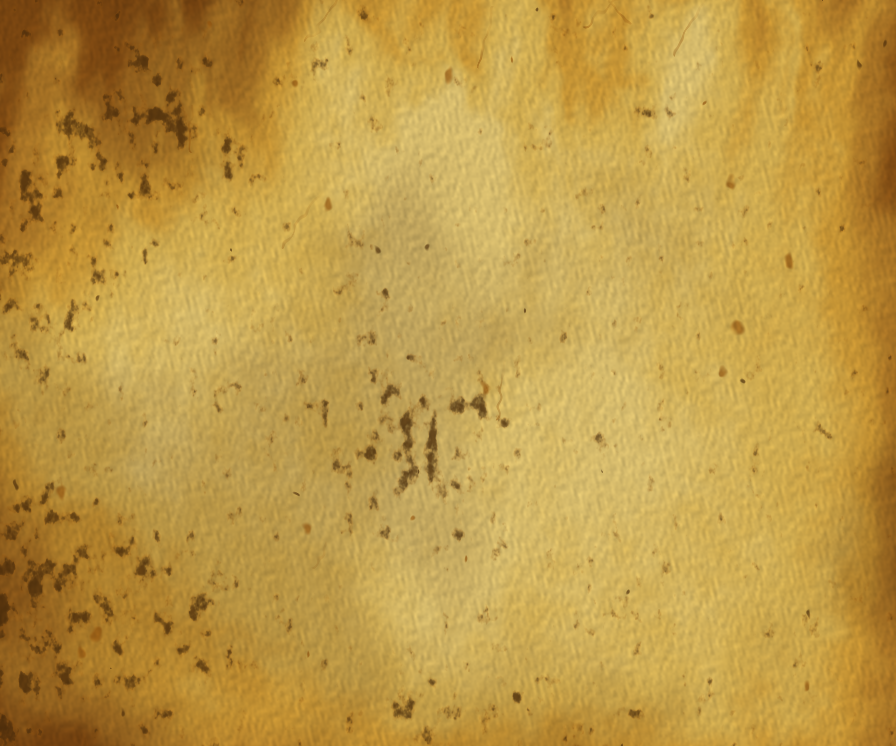
This texture is drawn by a WebGL 1 fragment shader. Its source:

```glsl
precision highp float;
// Aged yellow parchment with browned edges, grime, drips, scratches and fine fibre grain.
uniform vec2 u_resolution;

const vec3 PALE = vec3(0.84, 0.735, 0.425);
const vec3 STRAW = vec3(0.81, 0.67, 0.31);
const vec3 AMBER = vec3(0.77, 0.575, 0.20);
const vec3 BROWN = vec3(0.655, 0.45, 0.145);
const vec3 UMBER = vec3(0.50, 0.29, 0.07);
const vec3 GRIME = vec3(0.29, 0.17, 0.04);
const vec3 RUST = vec3(0.55, 0.31, 0.05);

float hash(vec2 cell) {
  vec3 h = fract(vec3(cell.xyx) * 0.1031);
  h += dot(h, h.yzx + 33.33);
  return fract((h.x + h.y) * h.z);
}

vec2 hash2(vec2 cell) {
  return vec2(hash(cell), hash(cell + 57.3));
}

float noise(vec2 p) {
  vec2 i = floor(p);
  vec2 f = fract(p);
  f = f * f * (3.0 - 2.0 * f);
  float low = mix(hash(i), hash(i + vec2(1.0, 0.0)), f.x);
  float high = mix(hash(i + vec2(0.0, 1.0)), hash(i + 1.0), f.x);
  return mix(low, high, f.y);
}

float layered(vec2 p) {
  float sum = 0.0;
  float weight = 0.533;
  for (int i = 0; i < 4; i++) {
    sum += weight * noise(p);
    p = mat2(1.6, 1.2, -1.2, 1.6) * p + 17.0;
    weight *= 0.5;
  }
  return sum;
}

float blob(vec2 uv, vec2 centre, vec2 radius) {
  vec2 d = (uv - centre) / radius;
  return exp(-dot(d, d));
}

// Sparse cellular spots; only some cells hold one.
float spots(vec2 p, float share) {
  vec2 cell = floor(p);
  float cover = 0.0;
  for (int y = -1; y <= 1; y++) {
    for (int x = -1; x <= 1; x++) {
      vec2 c = cell + vec2(float(x), float(y));
      float radius = mix(0.03, 0.10, hash(c + 9.1));
      float d = length((p - c - hash2(c)) * vec2(1.2, 0.8));
      float present = step(hash(c + 23.7), share);
      cover = max(cover, present * (1.0 - smoothstep(radius * 0.3, radius, d)));
    }
  }
  return cover;
}

float scratch(vec2 p, vec2 start, vec2 along, float width) {
  float t = clamp(dot(p - start, along) / dot(along, along), 0.0, 1.0);
  float d = length(p - start - along * t);
  return (1.0 - smoothstep(width * 0.3, width, d)) * (1.0 - 0.7 * t);
}

float scratches(vec2 p, float aspect) {
  float cover = 0.0;
  for (int i = 0; i < 9; i++) {
    vec2 seed = vec2(float(i) * 3.7, 4.0);
    float angle = mix(0.6, 2.3, hash(seed + 31.0));
    vec2 along = vec2(cos(angle), sin(angle)) * mix(0.03, 0.10, hash(seed + 8.0));
    cover = max(cover, scratch(p, hash2(seed) * vec2(aspect, 1.0), along, 0.0025));
  }
  return cover;
}

vec3 parchment(float age) {
  vec3 c = mix(PALE, STRAW, smoothstep(0.0, 0.28, age));
  c = mix(c, AMBER, smoothstep(0.25, 0.52, age));
  c = mix(c, BROWN, smoothstep(0.48, 0.76, age));
  return mix(c, UMBER, smoothstep(0.74, 1.1, age));
}

// Browning grows toward the sides and pools in the upper left.
float edgeAge(vec2 uv) {
  float sides = 0.42 * exp(-uv.x / 0.11) + 0.62 * exp((uv.x - 1.0) / 0.075);
  float ends = 0.34 * exp((uv.y - 1.0) / 0.12) + 0.34 * exp(-uv.y / 0.09);
  float corners = 0.55 * blob(uv, vec2(0.05, 1.0), vec2(0.24, 0.27));
  return sides + ends + corners + 0.30 * blob(uv, vec2(0.0), vec2(0.24, 0.32));
}

float grimeZone(vec2 uv) {
  float zone = blob(uv, vec2(0.06, 0.17), vec2(0.16, 0.17));
  zone += 0.65 * blob(uv, vec2(0.46, 0.43), vec2(0.14, 0.13));
  zone += 0.65 * blob(uv, vec2(0.14, 0.85), vec2(0.15, 0.15));
  zone += 0.60 * blob(uv, vec2(0.03, 0.62), vec2(0.08, 0.20));
  return zone + 0.55 * blob(uv, vec2(0.55, 0.04), vec2(0.14, 0.07));
}

void main() {
  vec2 uv = gl_FragCoord.xy / u_resolution;
  float aspect = u_resolution.x / u_resolution.y;
  vec2 p = vec2(uv.x * aspect, uv.y);

  // Broad stains and drips running down from the top.
  float cloud = layered(p * vec2(5.0, 4.0) + 3.0) - 0.5;
  float drip = layered(p * vec2(13.0, 4.5) + cloud * 2.0 + 40.0) - 0.5;
  float edge = edgeAge(uv);
  float age = 0.07 + edge * (1.0 + 1.1 * cloud) + 0.38 * cloud;
  age += 0.9 * drip * smoothstep(0.55, 1.0, uv.y) + 0.12 * drip;
  age += 0.12 * (layered(p * 38.0) - 0.5);
  vec3 color = parchment(age);

  // Dull olive shade on the left and in soft patches.
  float dull = smoothstep(0.48, 0.72, layered(p * 3.2 + 70.0) + 0.22 * exp(-uv.x / 0.22));
  color *= 1.0 - dull * vec3(0.11, 0.13, 0.15);

  // Rubbed-in grime and scattered flecks.
  float cluster = grimeZone(uv) * (0.35 + 1.3 * noise(p * 9.0 + 5.0));
  float flakes = layered(p * vec2(62.0, 46.0) + 11.0) + 0.28 * min(cluster, 1.2);
  float dirt = smoothstep(0.70, 0.98, flakes);
  color = mix(color, mix(RUST, GRIME, smoothstep(0.2, 0.7, dirt)), dirt * 0.8);
  vec2 ragged = p + 0.009 * (vec2(noise(p * 90.0), noise(p * 90.0 + 31.0)) - 0.5);
  color = mix(color, RUST, 0.65 * spots(ragged * 9.0, 0.22));
  color = mix(color, GRIME, 0.65 * spots(ragged * 17.0 + 6.0, 0.05));
  color = mix(color, RUST, 0.55 * scratches(ragged, aspect) * noise(p * 50.0));

  // Embossed fibres, slightly slanted.
  vec2 fibre = vec2(p.x + 0.25 * p.y, p.y - 0.25 * p.x) * vec2(215.0, 125.0);
  float relief = noise(fibre) - noise(fibre + vec2(0.7, -0.6));
  color *= 1.0 + 0.11 * relief + 0.04 * (noise(p * 300.0) - 0.5);

  gl_FragColor = vec4(clamp(color, 0.0, 1.0), 1.0);
}
```
